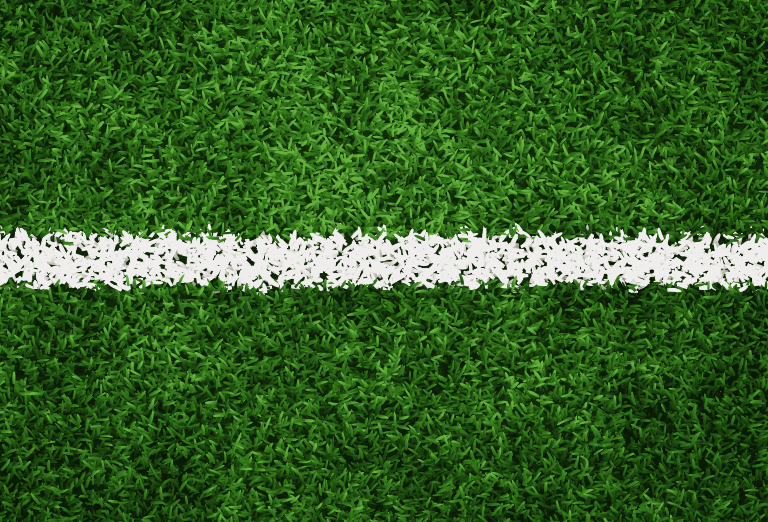
A WebGL 2 fragment shader for this texture:

```glsl
#version 300 es
precision highp float;

uniform vec2 u_resolution;
out vec4 fragColor;

// Turf palette, deep shade to lit tip
const vec3 DEEP = vec3(0.035, 0.09, 0.018);
const vec3 DARK = vec3(0.10, 0.27, 0.05);
const vec3 MID = vec3(0.20, 0.46, 0.10);
const vec3 LIGHT = vec3(0.40, 0.70, 0.24);
const vec3 PAINT_SHADE = vec3(0.51, 0.53, 0.41);
const vec3 PAINT = vec3(0.94, 0.93, 0.93);

// Sizes in canvas heights
const int LAYERS = 14;
const float CELL = 0.029;
const float BLADE_WIDTH = 0.0036;
const float PAINT_WIDEN = 1.45;
const float LEAN = 1.75;
const float LINE_Y = 0.497;
const float LINE_HALF = 0.046;
const float LINE_RAGGED = 0.011;

vec4 hash4(vec3 p) {
    vec4 q = fract(p.xyzx * vec4(0.1031, 0.1030, 0.0973, 0.1099));
    q += dot(q, q.wzxy + 33.33);
    return fract((q.xxyz + q.yzzw) * q.zywx);
}

float valueNoise(vec2 p) {
    vec2 i = floor(p), f = fract(p);
    f = f * f * (3.0 - 2.0 * f);
    float low = mix(hash4(vec3(i, 91.0)).x, hash4(vec3(i + vec2(1, 0), 91.0)).x, f.x);
    float high = mix(hash4(vec3(i + vec2(0, 1), 91.0)).x, hash4(vec3(i + 1.0, 91.0)).x, f.x);
    return mix(low, high, f.y);
}

vec3 turfRamp(float t) {
    vec3 c = mix(DEEP, DARK, smoothstep(0.0, 0.33, t));
    c = mix(c, MID, smoothstep(0.33, 0.66, t));
    return mix(c, LIGHT, smoothstep(0.66, 1.0, t));
}

// Broad light: brighter upper middle, darker corners, uneven tufts
float turfLight(vec2 p, float aspect) {
    vec2 fromGlow = (p - vec2(0.40 * aspect, 0.78)) / vec2(0.75, 0.33);
    vec2 fromCentre = (p - vec2(0.5 * aspect, 0.5)) / vec2(aspect, 1.0);
    float tufts = 0.6 * valueNoise(p * 9.0) + 0.4 * valueNoise(p * 23.0 + 7.0) - 0.5;
    float lineShade = exp(-pow((p.y - 0.425) / 0.025, 2.0));
    return 0.17 * exp(-dot(fromGlow, fromGlow)) - 0.38 * dot(fromCentre, fromCentre)
         + 0.38 * tufts - 0.09 * lineShade;
}

// x: coverage, y: position from root to tip, z: signed side of the midrib
vec3 blade(vec2 q, float angle, float len, float bend, float width, float px) {
    vec2 dir = vec2(sin(angle), cos(angle));
    float h = dot(q, dir) / len;
    float t = clamp(h, 0.0, 1.0);
    float side = dot(q, vec2(dir.y, -dir.x)) - bend * len * t * t;
    float halfWidth = width * (0.55 + 0.9 * t) * sqrt(1.0 - t);
    float past = max(abs(h - t) * len, 0.0);
    float d = length(vec2(max(abs(side) - halfWidth, 0.0), past));
    float edge = past > 0.0 ? d : abs(side) - halfWidth;
    return vec3(1.0 - smoothstep(-0.5 * px, 0.75 * px, edge), t, side / width);
}

void main() {
    float px = 1.0 / u_resolution.y;
    float aspect = u_resolution.x * px;
    vec2 p = gl_FragCoord.xy * px;
    float light = turfLight(p, aspect);

    // Soil and shaded thatch between the blades
    vec3 col = turfRamp(0.07 + 0.25 * light + 0.10 * valueNoise(p * 110.0));

    // Blades, from the deepest layer up
    for (int i = 0; i < LAYERS; i++) {
        float layer = float(i);
        float depth = layer / float(LAYERS - 1);
        vec2 shift = layer * vec2(0.37, 0.61) + 5.0;
        vec2 grid = p / CELL + shift;
        vec2 home = floor(grid);
        for (int y = 1; y >= -1; y--) {
            for (int x = -1; x <= 1; x++) {
                vec2 id = home + vec2(x, y);
                vec4 place = hash4(vec3(id, layer + 1.0));
                vec4 look = hash4(vec3(id + 47.0, layer + 31.0));
                vec2 root = (id + place.xy - shift) * CELL;

                // Paint covers blades rooted inside the ragged line
                float ragged = LINE_RAGGED * (2.0 * look.w - 1.0);
                float wave = 0.008 * (valueNoise(vec2(root.x * 9.0, 3.0)) - 0.5);
                bool painted = abs(root.y - LINE_Y - wave) < LINE_HALF + ragged;

                float comb = 0.7 * (valueNoise(root * 6.0 + 20.0) - 0.5);
                float angle = LEAN * (2.0 * place.z - 1.0) + comb;
                float len = CELL * mix(0.55, 0.9, place.w);
                float width = BLADE_WIDTH * mix(0.7, 1.2, look.x) * (painted ? PAINT_WIDEN : 1.0);
                vec3 b = blade(p - root, angle, len, 0.5 * (look.y - 0.5), width, px);

                float tone = 0.20 + 0.46 * depth + 0.50 * (look.z - 0.5)
                           + 0.34 * (b.y - 0.35) + 0.10 * b.z + light;
                float paintTone = 0.25 + 0.85 * depth + 0.35 * (look.z - 0.5) + 0.35 * b.y;
                vec3 tint = painted
                    ? mix(PAINT_SHADE, PAINT, smoothstep(0.05, 0.75, paintTone))
                    : turfRamp(tone);
                col = mix(col, tint, b.x);
            }
        }
    }
    fragColor = vec4(col, 1.0);
}
```
